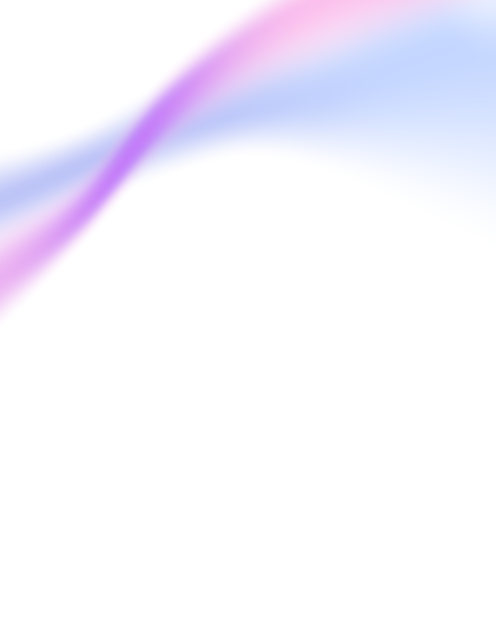
Give the GLSL for this background, as a Shadertoy shader.

```glsl
const vec3 PAPER = vec3(1.0);
const vec3 PERIWINKLE = vec3(0.74, 0.77, 0.97);
const vec3 SKY = vec3(0.77, 0.84, 1.0);
const vec3 ROSE = vec3(0.985, 0.755, 0.93);
const vec3 ORCHID = vec3(0.93, 0.71, 0.945);
const vec3 VIOLET = vec3(0.765, 0.49, 0.975);

// Smooth curve through nine evenly spaced heights; the outer two lie off canvas
float curve(float x, float h[9]) {
    float s = clamp(x, 0.0, 0.9999) * 6.0;
    int i = int(s);
    float t = fract(s);
    float a = h[i], b = h[i + 1], c = h[i + 2], d = h[i + 3];
    return b + 0.5 * t * (c - a + t * (2.0 * a - 5.0 * b + 4.0 * c - d
        + t * (3.0 * (b - c) + d - a)));
}

// Soft ridge that peaks at the crest and fades to both edges
float ribbon(float depth, float top, float crest, float bottom) {
    return smoothstep(top, crest, depth) * (1.0 - smoothstep(crest, bottom, depth));
}

float bell(float x, float center, float width) {
    float d = (x - center) / width;
    return exp(-d * d);
}

// Broad blue band, opening towards the right
float blueBand(float x, float depth) {
    float top = curve(x, float[9](0.245, 0.232, 0.193, 0.120, 0.058, 0.004, -0.075, -0.085, -0.09));
    float crest = curve(x, float[9](0.350, 0.312, 0.258, 0.208, 0.173, 0.143, 0.094, 0.052, 0.02));
    float bottom = curve(x, float[9](0.450, 0.392, 0.332, 0.280, 0.248, 0.276, 0.337, 0.404, 0.47));
    return ribbon(depth, top, crest, bottom);
}

// Rising pink band that crosses over the blue one
float pinkBand(float x, float depth) {
    float top = curve(x, float[9](0.400, 0.332, 0.260, 0.107, 0.003, -0.078, -0.117, -0.156, -0.19));
    float crest = curve(x, float[9](0.520, 0.436, 0.331, 0.174, 0.065, -0.010, -0.059, -0.104, -0.14));
    float bottom = curve(x, float[9](0.640, 0.520, 0.388, 0.247, 0.170, 0.117, 0.070, 0.013, -0.04));
    return ribbon(depth, top, crest, bottom);
}

void mainImage(out vec4 fragColor, in vec2 fragCoord) {
    vec2 uv = fragCoord / iResolution.xy;
    float depth = 1.0 - uv.y;

    // Blue layer, thinned near the upper right corner
    float blue = blueBand(uv.x, depth);
    float corner = length((uv - vec2(1.0)) * vec2(1.0, 1.25));
    blue *= 1.0 - 0.4 * (1.0 - smoothstep(0.0, 0.13, corner));
    vec3 blueColor = mix(PERIWINKLE, SKY, smoothstep(0.25, 0.85, uv.x));
    vec3 color = mix(PAPER, blueColor, blue);

    // Pink layer, deepening to violet at the crossing
    float pink = pinkBand(uv.x, depth);
    vec3 pinkColor = mix(ORCHID, ROSE, smoothstep(0.35, 0.65, uv.x));
    float crossing = bell(uv.x, 0.265, 0.16);
    pinkColor = mix(pinkColor, VIOLET, crossing * smoothstep(0.0, 0.85, pink));
    color = mix(color, pinkColor, pink);

    fragColor = vec4(color, 1.0);
}
```
